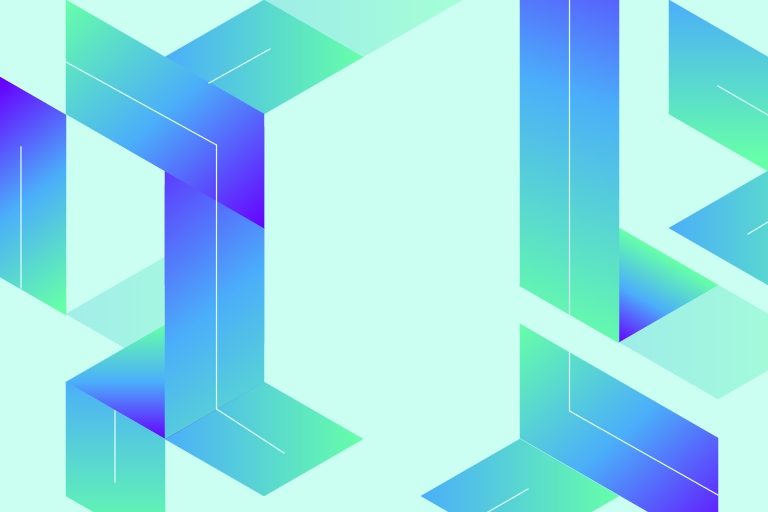
Reproduce this background procedurally as a Shadertoy shader.

```glsl
const vec2 RISE = vec2(0.99, -0.57);
const vec2 FALL = vec2(0.99, 0.57);
const vec2 DROP = vec2(0.0, 1.14);

vec2 pos;      // canvas position, 7.68 by 5.12 units, y downwards
float pixel;   // size of one pixel in those units
vec3 color;

float cross2(vec2 a, vec2 b) { return a.x * b.y - a.y * b.x; }

// Violet to blue to green
vec3 ramp(float t) {
    const vec3 violet = vec3(0.40, 0.0, 1.0);
    const vec3 blue = vec3(0.294, 0.682, 0.98);
    const vec3 green = vec3(0.40, 1.0, 0.66);
    return t < 0.5 ? mix(violet, blue, max(t, 0.0) * 2.0)
                   : mix(blue, green, min(t, 1.0) * 2.0 - 1.0);
}

// Parallelogram at a corner, spanned by two edges, with a gradient from start to end
void panel(vec2 corner, vec2 a, vec2 b, vec2 start, vec2 end, float alpha) {
    vec2 q = pos - corner;
    float area = cross2(a, b);
    vec2 st = vec2(cross2(q, b), cross2(a, q)) / area;
    vec2 d = (abs(st - 0.5) - 0.5) * abs(area) / vec2(length(b), length(a));
    float cover = clamp(0.75 - max(d.x, d.y) / pixel, 0.0, 1.0);
    vec2 axis = end - start;
    float t = dot(pos - start, axis) / dot(axis, axis);
    color = mix(color, ramp(t), cover * alpha);
}

// Flat rhombus from its left tip, running from a given hue to green
void leaf(vec2 tip, float hue, float alpha) {
    vec2 reach = vec2(1.98, 0.0);
    panel(tip, RISE, FALL, tip - reach * hue / (1.0 - hue), tip + reach, alpha);
}

// Slanted band, green at the upper left and violet at the lower right
void band(vec2 corner) {
    panel(corner, 2.0 * FALL, DROP, corner + vec2(1.98, 2.28), corner, 1.0);
}

void stroke(vec2 a, vec2 b) {
    vec2 q = pos - a, e = b - a;
    float d = length(q - e * clamp(dot(q, e) / dot(e, e), 0.0, 1.0));
    float cover = clamp((0.006 - d) / pixel + 0.5, 0.0, 1.0);
    color = mix(color, vec3(0.88, 1.0, 0.98), cover);
}

void mainImage(out vec4 fragColor, in vec2 fragCoord) {
    vec2 uv = fragCoord / iResolution.xy;
    pos = vec2(uv.x, 1.0 - uv.y) * vec2(7.68, 5.12);
    pixel = 5.12 / iResolution.y;
    color = vec3(0.793, 1.0, 0.949);

    // Pale leaves
    leaf(vec2(2.64, 0.0), 0.7, 0.38);
    leaf(vec2(0.66, 3.14), 0.7, 0.35);
    leaf(vec2(6.19, 3.42), 0.7, 0.38);

    // Bright leaves
    leaf(vec2(1.65, 0.57), 0.5, 1.0);
    leaf(vec2(1.65, 4.39), 0.5, 1.0);
    leaf(vec2(6.69, 2.28), 0.5, 1.0);
    leaf(vec2(4.21, 4.96), 0.5, 1.0);

    // Folded corners, half hidden by the columns
    panel(vec2(0.66, 3.82), RISE, FALL, vec2(1.65, 4.39), vec2(1.65, 3.25), 1.0);
    panel(vec2(5.20, 2.85), RISE, FALL, vec2(6.19, 3.42), vec2(6.68, 2.57), 1.0);

    // Side panels
    panel(vec2(-0.33, 0.58), FALL, vec2(0.0, 2.0), vec2(-0.2, 1.0), vec2(1.1, 2.7), 1.0);
    panel(vec2(0.66, 3.82), FALL, DROP, vec2(0.66, 2.2), vec2(0.66, 5.4), 1.0);
    panel(vec2(6.69, 0.0), FALL, DROP, vec2(6.69, -1.6), vec2(6.69, 1.6), 1.0);

    // Tall columns; the left one has a rising foot and its top under the band
    panel(vec2(1.65, 1.85), RISE, vec2(0.0, 2.54), vec2(1.21, 1.17), vec2(3.82, 4.36), 1.0);
    panel(vec2(1.65, 1.71), FALL, DROP, vec2(1.21, 1.17), vec2(3.82, 4.36), 1.0);
    panel(vec2(5.20, -1.0), FALL, vec2(0.0, 3.86), vec2(6.63, -1.25), vec2(5.07, 3.2), 1.0);

    // Slanted bands
    band(vec2(0.66, 0.0));
    band(vec2(5.20, 3.24));

    // Thin lines on the left
    stroke(vec2(0.66, 0.62), vec2(2.165, 1.45));
    stroke(vec2(2.165, 1.45), vec2(2.165, 4.09));
    stroke(vec2(2.165, 4.09), vec2(2.84, 4.53));
    stroke(vec2(2.09, 0.83), vec2(2.70, 0.49));
    stroke(vec2(0.21, 1.47), vec2(0.21, 2.88));
    stroke(vec2(1.15, 4.11), vec2(1.15, 4.82));

    // Thin lines on the right
    stroke(vec2(5.695, 0.0), vec2(5.695, 3.14));
    stroke(vec2(5.695, 3.52), vec2(5.695, 4.11));
    stroke(vec2(5.695, 4.11), vec2(7.18, 4.95));
    stroke(vec2(7.18, 0.86), vec2(7.68, 1.15));
    stroke(vec2(7.48, 2.34), vec2(7.68, 2.22));
    stroke(vec2(4.88, 5.12), vec2(5.28, 4.89));

    fragColor = vec4(color, 1.0);
}
```
